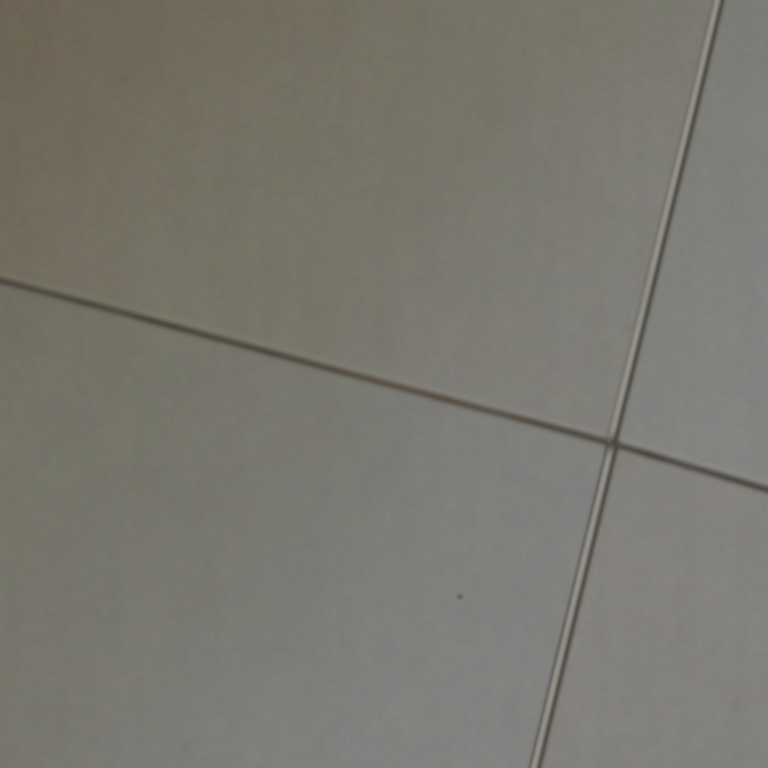
Give the GLSL for this texture, as a three.js fragment shader.

```glsl
// Large matt floor tiles seen at a slant, four of them meeting at one joint crossing.
// A rotated square grid gives the joints; a diagonal light gradient, small
// tint changes per tile, fine grain and a few specks give the surface.
#define CROSSING vec2(0.797, 0.422)
#define TILE_PITCH 1.0
#define JOINT_WIDTH 0.0050
#define RIDGE_WIDTH 0.0034
#define GRAIN 0.012
#define MOTTLE 0.014
#define BROWN_SHADE vec3(0.420, 0.385, 0.322)
#define OLIVE_GREY vec3(0.458, 0.447, 0.396)
#define MID_GREY vec3(0.486, 0.481, 0.452)
#define PALE_GREY vec3(0.512, 0.507, 0.490)
#define JOINT_DARK vec3(0.290, 0.275, 0.245)
#define RIDGE_LIGHT vec3(0.590, 0.580, 0.545)

varying vec2 vUv;

float hash(vec2 p) {
  vec3 q = fract(vec3(p.xyx) * 0.1031);
  q += dot(q, q.yzx + 33.33);
  return fract((q.x + q.y) * q.z);
}

float noise(vec2 p) {
  vec2 i = floor(p), f = fract(p);
  f = f * f * (3.0 - 2.0 * f);
  return mix(mix(hash(i), hash(i + vec2(1.0, 0.0)), f.x),
             mix(hash(i + vec2(0.0, 1.0)), hash(i + vec2(1.0, 1.0)), f.x), f.y);
}

float fbm(vec2 p) {
  float sum = 0.0, amp = 0.5;
  for (int i = 0; i < 4; i++) {
    sum += amp * noise(p);
    p = p * 2.03 + 17.1;
    amp *= 0.5;
  }
  return sum;
}

// Soft line profile around distance zero
float softLine(float d, float width) {
  return exp(-d * d / (width * width));
}

// Signed distance to the nearest joint of the repeating grid
vec2 nearestJoint(vec2 g) {
  return (fract(g / TILE_PITCH + 0.5) - 0.5) * TILE_PITCH;
}

// Light falling off from lower right to upper left
vec3 floorShade(vec2 p) {
  float t = 0.55 * p.x + 0.45 * (1.0 - p.y) + 0.10 * (fbm(p * 3.0) - 0.47);
  vec3 c = mix(BROWN_SHADE, OLIVE_GREY, smoothstep(-0.05, 0.36, t));
  c = mix(c, MID_GREY, smoothstep(0.30, 0.60, t));
  return mix(c, PALE_GREY, smoothstep(0.50, 0.78, t));
}

void main() {
  vec2 p = vUv;

  // Grid coordinates: x across the steep joints, y across the shallow ones
  vec2 r = p - CROSSING;
  vec2 grid = vec2(dot(r, vec2(0.972, -0.236)), dot(r, vec2(0.966 * 0.267, 0.966)));
  grid.y += 0.028 * max(grid.x, 0.0);
  grid += 0.0012 * (vec2(noise(p * 7.0), noise(p * 7.0 + 40.0)) - 0.5);
  vec2 d = nearestJoint(grid);

  // Tile faces, with cooler tints to the right and below
  float right = smoothstep(-0.002, 0.002, grid.x);
  float upper = smoothstep(-0.002, 0.002, grid.y);
  vec3 color = floorShade(p);
  color += right * upper * vec3(0.000, 0.007, 0.014);
  color += (1.0 - right) * (1.0 - upper) * vec3(-0.004, 0.001, 0.010);

  // Cloudy mottling, faint upright streaks and grain
  color += MOTTLE * (fbm(p * 14.0) - 0.47);
  color += 0.008 * (noise(p * vec2(60.0, 5.0)) - 0.5);
  color += GRAIN * (noise(p * 170.0) - 0.5);
  color += 0.010 * (vec3(noise(p * 55.0), noise(p * 55.0 + 31.0), noise(p * 55.0 + 67.0)) - 0.5);

  // Scattered faint specks and one darker pit
  for (int i = 0; i < 5; i++) {
    float k = float(i);
    vec2 spot = vec2(hash(vec2(k, 3.7)), hash(vec2(k, 9.2)));
    color -= 0.018 * softLine(length(p - spot), 0.008);
  }
  color -= 0.13 * softLine(length(p - vec2(0.599, 0.223)), 0.0035);

  // Shallow joint: a dark groove with a worn brownish middle
  float wear = 0.78 + 0.22 * noise(p * 26.0);
  float brown = softLine(p.x - 0.55, 0.18);
  vec3 groove = JOINT_DARK + brown * vec3(0.045, 0.015, -0.005);
  color = mix(color, color * 1.04, softLine(d.y - 0.009, 0.004));
  color = mix(color, groove, wear * softLine(d.y, JOINT_WIDTH));

  // Steep joint: a lit ridge beside a dark groove, shifting at the crossing
  float shift = mix(0.0015, -0.0015, upper);
  float lit = 0.70 + 0.25 * noise(p * 18.0 + 5.0);
  float leftEdge = softLine(d.x - shift + 0.0065, 0.0028);
  color = mix(color, JOINT_DARK, mix(0.50, 0.18, upper) * leftEdge);
  color = mix(color, JOINT_DARK, 0.85 * softLine(d.x - shift - 0.0050, 0.0038));
  color = mix(color, RIDGE_LIGHT, lit * softLine(d.x - shift + 0.0015, RIDGE_WIDTH));

  // Shadowed knot where the joints meet
  color = mix(color, JOINT_DARK, 0.85 * softLine(length(d * vec2(1.0, 0.7)), 0.0075));

  gl_FragColor = vec4(clamp(color, 0.0, 1.0), 1.0);
}
```
